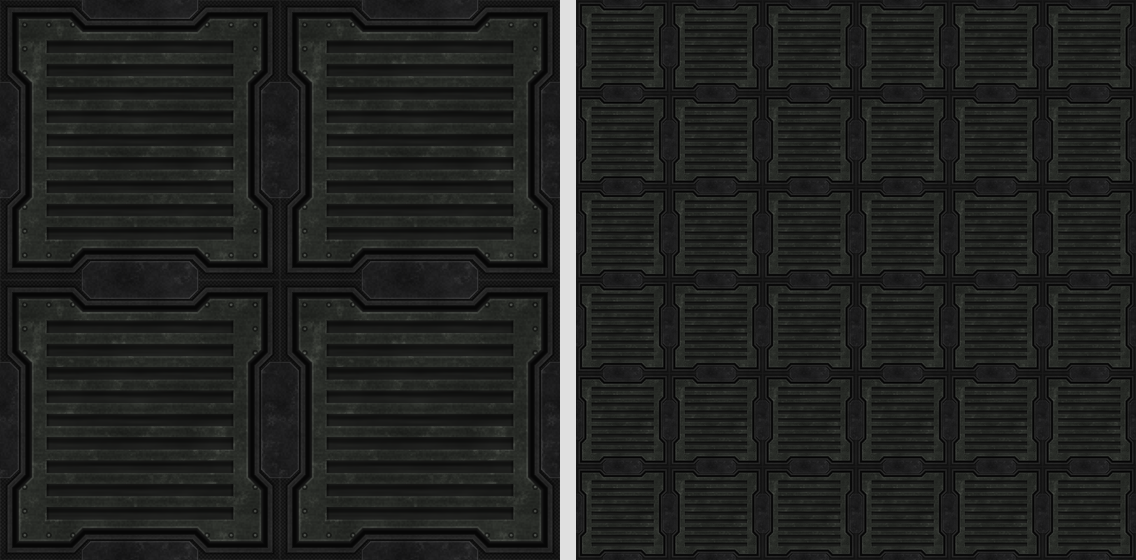
Left: one tile. Right: repeated 3 by 3.
Reproduce this texture procedurally as a WebGL 2 fragment shader.

```glsl
#version 300 es
precision highp float;
// Dark metal vent panels in a 2 x 2 grid: slotted green-grey plates in chamfered
// frames, split by mesh strips with octagonal plates. Distance functions shape
// the parts; noise that wraps once per panel adds the wear.
uniform vec2 u_resolution;
out vec4 fragColor;

const float TILE = 384.0; // panel period, in 1/768 of the canvas
float aa;                 // edge softness in the same unit

float hash(vec2 p) {
  vec3 q = fract(p.xyx * vec3(0.1031, 0.1030, 0.0973));
  q += dot(q, q.yzx + 33.33);
  return fract((q.x + q.y) * q.z);
}

// Value noise over one panel, wrapping after n cells
float noise(vec2 uv, vec2 n) {
  vec2 p = uv * n, i = floor(p), f = fract(p);
  f = f * f * (3.0 - 2.0 * f);
  vec2 a = mod(i, n), b = mod(i + 1.0, n);
  return mix(mix(hash(a), hash(vec2(b.x, a.y)), f.x),
             mix(hash(vec2(a.x, b.y)), hash(b), f.x), f.y);
}

float fbm(vec2 uv, float n) {
  float sum = 0.0, amp = 0.5;
  for (int i = 0; i < 5; i++) {
    sum += amp * noise(uv, vec2(n));
    n *= 2.0;
    amp *= 0.55;
  }
  return sum / 1.055;
}

float inside(float d) { return 1.0 - smoothstep(-aa, aa, d); }

// Soft line of the given half width along d = 0
float line(float d, float halfWidth) {
  return 1.0 - smoothstep(halfWidth * 0.4, halfWidth + aa, abs(d));
}

float box(vec2 p, vec2 halfSize) {
  vec2 d = abs(p) - halfSize;
  return max(d.x, d.y);
}

// Octagon side and chamfer; x runs along the strip, y across it
float chamfer(vec2 p, float halfWidth, float corner) {
  return max(p.y - halfWidth, (p.x + p.y - corner) * 0.7071);
}

void main() {
  vec2 uv = fract(gl_FragCoord.xy / u_resolution * 2.0);
  aa = 0.55 * 768.0 / min(u_resolution.x, u_resolution.y);
  vec2 p = (uv - 0.5) * TILE;
  vec2 a = abs(p), e = TILE * 0.5 - a; // distances to centre and to strips
  vec2 alongH = vec2(a.x, e.y), alongV = vec2(a.y, e.x);

  float cloud = fbm(uv, 9.0);
  float grain = noise(uv, vec2(160.0));
  float wear = smoothstep(0.55, 0.8, fbm(uv + 0.37, 24.0));
  float streak = noise(uv, vec2(8.0, 120.0));

  // Frame distance: strips joined with the octagons
  float frame = min(min(e.x, e.y) - 10.0,
    min(chamfer(alongH, 28.0, 100.0), chamfer(alongV, 28.0, 100.0)));

  // Mesh strip, darker towards the frame
  vec2 m = uv * 72.0 * 6.28319;
  float weave = 0.5 + 0.5 * sin(m.x) * sin(m.y);
  vec3 col = vec3(0.055 + 0.06 * weave) * (0.8 + 0.4 * cloud);
  col += 0.035 * line(min(e.x, e.y), 1.5);
  col *= mix(0.4, 1.0, smoothstep(0.0, 4.0, -frame));

  // Octagonal plates with a thin bright rim
  float plate = min(max(chamfer(alongH, 26.0, 94.0), a.x - 80.0),
                    max(chamfer(alongV, 26.0, 94.0), a.y - 80.0));
  vec3 plateCol = vec3(0.103, 0.103, 0.106) * (0.55 + 0.75 * cloud + 0.3 * grain);
  plateCol += 0.07 * wear * grain;
  col = mix(col, plateCol, inside(plate));
  col += 0.07 * line(plate + 1.0, 0.8) * (0.5 + cloud);

  // Raised double ridge, then a black groove
  float ridge = 0.085 + 0.08 * line(frame - 1.8, 1.6) + 0.055 * line(frame - 5.2, 1.6);
  ridge *= 0.75 + 0.3 * cloud + 0.2 * grain;
  col = mix(col, vec3(ridge), inside(-frame));
  float groove = 0.025 + 0.055 * smoothstep(11.0, 15.0, frame);
  col = mix(col, vec3(groove), smoothstep(6.0, 8.5, frame));

  // Green-grey panel with a worn bevel
  vec3 panel = vec3(0.155, 0.166, 0.150) * (0.62 + 0.5 * cloud + 0.22 * grain);
  panel *= 0.92 + 0.16 * streak;
  panel += vec3(0.07, 0.072, 0.066) * wear * (0.3 + 0.7 * grain);
  panel += 0.075 * line(frame - 17.0, 1.2) * (0.35 + cloud);

  // Three rivets along each side of every corner
  for (int i = 0; i < 3; i++) {
    float s = 34.0 + 33.0 * float(i);
    vec2 r = e.x > e.y ? e - vec2(s, 34.0) : e - vec2(34.0, s);
    panel *= 1.0 - 0.4 * line(length(r) - 3.0, 1.0);
    panel += 0.13 * inside(length(r) - 1.6);
  }

  // Nine slots: shadow under the upper lip, lighter floor, bright lower edge
  float row = clamp(round(p.y / 32.0), -4.0, 4.0);
  vec2 q = vec2(p.x, p.y - row * 32.0);
  float slot = box(q, vec2(128.0, 8.5));
  float area = inside(box(p, vec2(128.0, 137.0)));
  panel *= 1.0 - 0.1 * area * line(abs(q.y) - 16.0, 4.0);
  panel += 0.05 * line(slot - 1.0, 1.2) * (0.3 + wear + 0.5 * step(q.y, 0.0)) * (0.4 + cloud);
  float depth = mix(0.108, 0.06, smoothstep(-2.0, 3.0, q.y));
  depth += 0.025 * smoothstep(5.0, 8.0, q.y);
  depth *= mix(0.55, 1.0, smoothstep(0.0, 5.0, 128.0 - a.x));
  vec3 slotCol = vec3(1.0, 1.03, 0.98) * depth * (0.72 + 0.35 * cloud + 0.25 * streak);
  panel = mix(panel, slotCol, inside(slot));
  col = mix(col, panel, inside(15.5 - frame));

  fragColor = vec4(col, 1.0);
}
```
